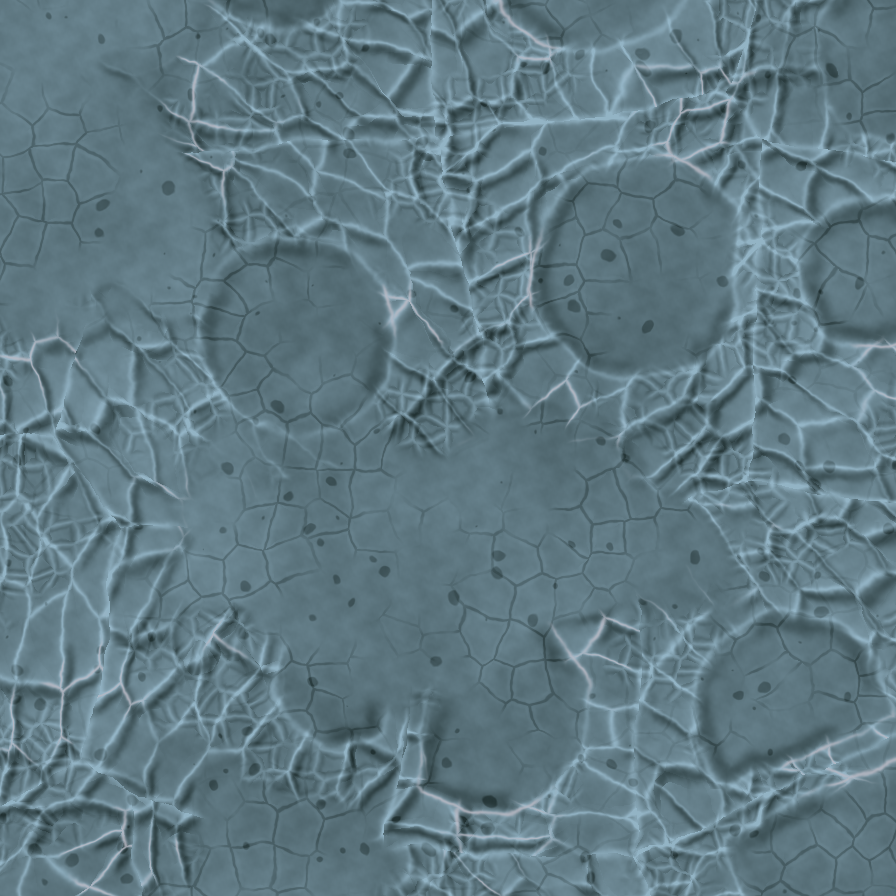
A WebGL 1 fragment shader for this texture:

```glsl
precision highp float;
// Weathered blue-grey crust: smooth plates and craters ringed by broken, veined ridges.
uniform vec2 u_resolution;

#define PLATE_SCALE 3.1
#define RIDGE_SCALE vec2(12.0, 23.0)
#define CHIP_SCALE 36.0
#define CRACK_SCALE 23.0
#define PIT_SCALE 30.0
#define WARP 0.007
#define BASE_TONE 0.49
#define CLOUD_DEPTH 0.19
#define SHADOW_DEPTH 0.68
#define CREST_LIGHT 0.42
#define DARK_SLATE vec3(0.24, 0.32, 0.34)
#define PALE_BLUE vec3(0.52, 0.64, 0.70)

vec2 hash2(vec2 p) {
  vec2 k = vec2(dot(p, vec2(127.1, 311.7)), dot(p, vec2(269.5, 183.3)));
  return fract(sin(k) * 43758.5);
}

mat2 rotation(float a) {
  float c = cos(a), s = sin(a);
  return mat2(c, s, -s, c);
}

// Layered, rotated sines; roughly -1 to 1.
float clouds(vec2 p) {
  float sum = 0.0, amp = 0.5;
  for (int i = 0; i < 6; i++) {
    sum += amp * sin(p.x + 1.5 * sin(p.y + sum));
    p = mat2(0.8, 0.6, -0.6, 0.8) * p * 1.8 + 2.3;
    amp *= 0.55;
  }
  return sum;
}

// Cellular noise: x = distance to cell border, y = distance to centre, zw = cell id.
vec4 cells(vec2 p) {
  vec2 base = floor(p), near = vec2(0.0), next = vec2(0.0), id = base;
  float d1 = 9.0, d2 = 9.0;
  for (int j = -1; j <= 1; j++) {
    for (int i = -1; i <= 1; i++) {
      vec2 cell = base + vec2(float(i), float(j));
      vec2 offset = cell + 0.1 + 0.8 * hash2(cell) - p;
      float d = dot(offset, offset);
      if (d < d1) {
        d2 = d1; next = near;
        d1 = d; near = offset; id = cell;
      } else if (d < d2) {
        d2 = d; next = offset;
      }
    }
  }
  float border = (d2 - d1) / (2.0 * max(length(next - near), 0.001));
  return vec4(border, sqrt(d1), id);
}

float band(float d, float width) {
  return exp(-d * d / (width * width));
}

void main() {
  vec2 uv = gl_FragCoord.xy / min(u_resolution.x, u_resolution.y);
  vec2 p = uv + WARP * vec2(clouds(uv * 31.0), clouds(uv.yx * 29.0 + 7.0));
  float broad = clouds(uv * 7.0 + 1.7);
  float patchy = clouds(uv * 17.0 + 5.1);
  float grain = clouds(uv * 130.0);

  // Plates and craters leave the ground between them broken.
  vec4 plate = cells(p * PLATE_SCALE + 4.6);
  vec2 seed = hash2(plate.zw + 9.0);
  float inside = min(mix(0.22, 0.4, seed.x) - plate.y, plate.x - 0.07);
  float open = smoothstep(-0.42, -0.2, clouds(p * 5.0 + 3.4));
  float rough = open * (1.0 - smoothstep(-0.03, 0.05, inside));

  // Soft stains, fine grain and the shade at the foot of the broken zones.
  float tone = BASE_TONE + CLOUD_DEPTH * (0.6 * broad + 0.5 * patchy) + 0.07 * grain;
  tone -= 0.4 * rough * (1.0 - rough);
  tone -= 0.12 * open * smoothstep(0.0, 0.12, inside);

  // Long splinters: a bright crest with a dark trough beside it.
  mat2 turn = rotation(6.28 * seed.y);
  float ridge = cells(turn * p * RIDGE_SCALE).x;
  float trough = cells(turn * (p + vec2(-0.006, 0.009)) * RIDGE_SCALE).x;
  float depth = smoothstep(-0.6, 0.35, patchy);
  tone -= rough * SHADOW_DEPTH * depth * band(trough, 0.11);
  tone += rough * (CREST_LIGHT * band(ridge, 0.045) + 0.26 * exp(-ridge / 0.13));

  // Small chips between the splinters.
  float chip = cells(p * CHIP_SCALE + 2.0).x;
  float chipped = rough * smoothstep(-0.1, 0.4, clouds(uv * 23.0 + 8.0));
  tone += chipped * (0.28 * band(chip, 0.07) - 0.22 * band(chip - 0.2, 0.08));

  // Rims of the plates and seams where neighbouring plates meet.
  tone += open * (0.34 * band(inside, 0.012) + 0.12 * band(inside, 0.045));
  tone -= open * 0.5 * depth * band(inside - 0.045, 0.03);
  tone += rough * 0.4 * band(plate.x, 0.014);

  // Hairline cracks and pits on the calm ground.
  float crack = cells(p * CRACK_SCALE + 11.0).x;
  float cracked = (1.0 - 0.7 * rough) * smoothstep(-0.35, 0.4, clouds(uv * 19.0 + 2.0));
  tone -= 0.27 * cracked * (1.0 - smoothstep(0.015, 0.05, crack));
  tone += 0.07 * cracked * band(crack - 0.08, 0.05);
  vec4 pit = cells(p * PIT_SCALE + 31.0);
  float radius = 0.2 * smoothstep(0.7, 1.0, hash2(pit.zw + 5.0).x);
  tone -= 0.38 * step(0.02, radius) * (1.0 - smoothstep(radius - 0.04, radius + 0.04, pit.y));

  // Sparse pale mineral veins along the crests.
  float vein = max(rough * band(ridge, 0.024), open * band(inside, 0.006));
  vein *= smoothstep(0.3, 0.65, clouds(uv * 13.0 + 6.0));
  vec3 color = mix(DARK_SLATE, PALE_BLUE, clamp(tone, -0.4, 1.2));
  color = mix(color, vec3(0.74, 0.73, 0.77), 0.75 * vein);
  gl_FragColor = vec4(color, 1.0);
}
```
